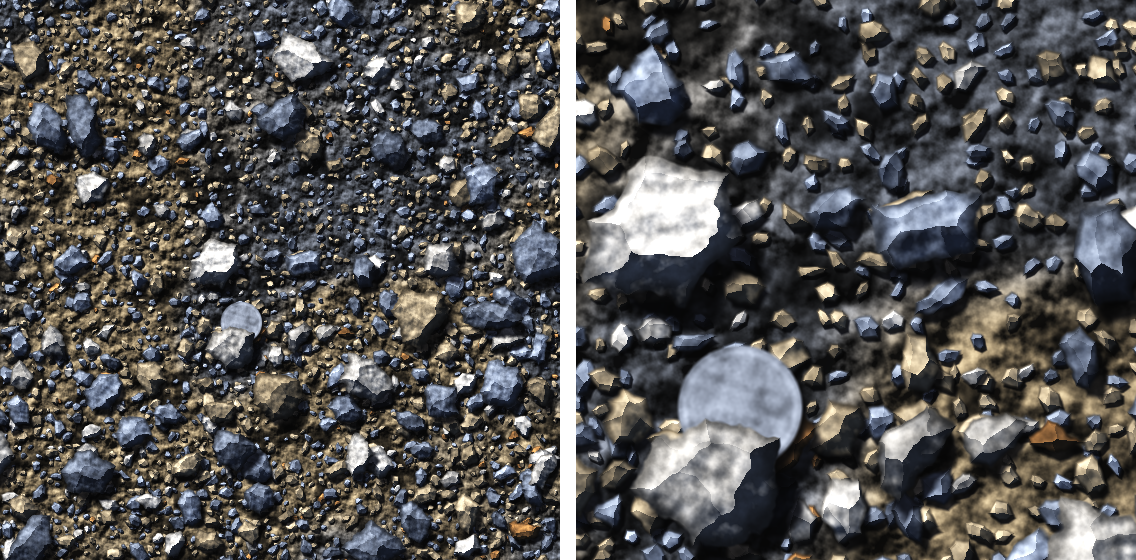
Left: the whole. Right: its middle third, enlarged.
Reproduce this texture procedurally as a WebGL 2 fragment shader.

```glsl
#version 300 es
precision highp float;
// Sunlit gravel on rough soil, with one plain metal disc lying on it.
// Layers of faceted stones, from grit to cobbles, are scattered on jittered grids;
// each stone is cut by random planes, lit from the upper left and throws a shadow.
uniform vec2 u_resolution;
out vec4 fragColor;

const float TAU = 6.2832;
const vec3 SUN = normalize(vec3(-0.45, 0.72, 0.58));
const vec3 SHADOW_TINT = vec3(0.16, 0.17, 0.21);
const vec3 SKY_LIGHT = vec3(0.15, 0.18, 0.24);
const vec3 SUN_LIGHT = vec3(1.12, 1.08, 1.01);
const float EDGE = 0.0014;

float hash(vec2 p) {
  return fract(sin(dot(p, vec2(127.1, 311.7))) * 43758.55);
}

float noise(vec2 p) {
  vec2 i = floor(p), f = fract(p);
  f = f * f * (3.0 - 2.0 * f);
  return mix(mix(hash(i), hash(i + vec2(1, 0)), f.x),
             mix(hash(i + vec2(0, 1)), hash(i + 1.0), f.x), f.y);
}

float fbm(vec2 p) {
  float sum = 0.0, gain = 0.5;
  for (int i = 0; i < 4; i++) {
    sum += gain * noise(p);
    p = mat2(1.6, 1.2, -1.2, 1.6) * p + 7.3;
    gain *= 0.5;
  }
  return sum / 0.94;
}

// Difference of height toward the sun: positive on sunlit slopes
float relief(vec2 uv, float scale) {
  vec2 toSun = normalize(SUN.xy) * 0.35;
  return fbm(uv * scale) - fbm(uv * scale + toSun);
}

// Stones are sparse around a bare patch and crowd toward the borders
float stoneCover(vec2 uv) {
  float away = length((uv - vec2(0.36, 0.68)) * vec2(1.0, 0.85));
  return smoothstep(0.05, 0.5, away + 0.35 * (noise(uv * 5.0) - 0.5));
}

// Convex stone: x = distance inside the outline, yz = slope of the facet
vec3 cutStone(vec2 p, vec2 seed) {
  vec2 slope = 0.8 * (vec2(hash(seed + 0.3), hash(seed + 0.7)) - 0.5);
  float height = 0.42 + dot(slope, p), inside = 10.0;
  for (int k = 0; k < 7; k++) {
    vec2 key = seed + 3.1 * float(k + 1);
    float angle = (float(k) + 0.8 * hash(key)) * TAU / 7.0;
    vec2 dir = vec2(cos(angle), sin(angle));
    float depth = mix(0.7, 1.0, hash(key + 1.7)) - dot(p, dir);
    float steep = mix(0.5, 1.7, hash(key + 4.9));
    inside = min(inside, depth);
    if (depth * steep < height) {
      height = depth * steep;
      slope = -steep * dir;
    }
  }
  return vec3(inside, slope);
}

vec3 stoneColor(vec2 seed, float warmth) {
  float kind = hash(seed + 8.2);
  vec3 color = mix(vec3(0.58, 0.63, 0.72), vec3(0.90, 0.89, 0.87), step(0.42, kind));
  color = mix(color, vec3(0.76, 0.69, 0.57), step(0.92 - warmth, kind));
  color = mix(color, vec3(0.76, 0.55, 0.34), step(0.965, kind));
  return color * mix(0.75, 1.1, hash(seed + 5.6));
}

// One layer of stones; grain and bump roughen their faces
vec3 scatterStones(vec3 ground, vec2 uv, float cells, float share, float crowding,
                   float grain, float bump) {
  vec2 home = floor(uv * cells);
  for (int n = 0; n < 9; n++) {
    vec2 cell = home + vec2(n % 3 - 1, 1 - n / 3);
    vec2 seed = cell + cells * 1.37;
    vec2 center = cell + 0.5 + 0.6 * (vec2(hash(seed), hash(seed + 2.4)) - 0.5);
    float chance = share * mix(1.0, stoneCover(center / cells), crowding);
    if (hash(seed + 6.1) > chance) continue;

    float radius = mix(0.32, 0.5, hash(seed + 1.1));
    float angle = TAU * hash(seed + 9.5);
    vec2 axis = vec2(cos(angle), sin(angle));
    mat2 frame = mat2(axis, vec2(-axis.y, axis.x));
    vec2 squash = vec2(1.0, mix(1.0, 1.9, hash(seed + 3.3))) / radius;
    vec2 offset = uv * cells - center;
    vec2 shadowShift = normalize(SUN.xy) * radius * 0.38;

    float shade = cutStone((offset + shadowShift) * frame * squash, seed).x;
    ground *= mix(vec3(1.0), SHADOW_TINT, smoothstep(-0.12, 0.15, shade));

    vec3 stone = cutStone(offset * frame * squash, seed);
    vec3 normal = normalize(vec3(-(frame * stone.yz), 1.0));
    float sun = max(dot(normal, SUN) + bump, 0.0);
    float rim = mix(0.5, 1.0, smoothstep(0.0, 0.22, stone.x));
    vec3 lit = stoneColor(seed, 0.5 - 0.35 * crowding) * (SKY_LIGHT + SUN_LIGHT * sun);
    float soft = EDGE * cells / radius;
    ground = mix(ground, lit * grain * rim, smoothstep(-soft, soft, stone.x));
  }
  return ground;
}

// Bare soil: warm and cool patches with dark pits
vec3 soil(vec2 uv) {
  vec3 earth = mix(vec3(0.66, 0.59, 0.47), vec3(0.42, 0.44, 0.48),
                   smoothstep(0.4, 0.75, noise(uv * 5.0 + 3.0)));
  float light = clamp(0.6 + 2.6 * relief(uv, 45.0) + 1.2 * relief(uv, 110.0), 0.08, 1.4);
  return earth * light * mix(0.3, 1.0, smoothstep(0.28, 0.52, fbm(uv * 28.0)));
}

// Plain worn disc with a raised rim and a short shadow
vec3 addDisc(vec3 ground, vec2 uv, vec2 center, float radius) {
  float shade = length(uv - center + normalize(SUN.xy) * 0.006) - radius;
  ground *= mix(SHADOW_TINT, vec3(1.0), smoothstep(-0.003, 0.003, shade));
  float d = length(uv - center) - radius;
  float ring = 1.0 - smoothstep(0.0, 0.003, abs(d + 0.004));
  float wear = 0.8 + 0.9 * relief(uv, 60.0) + 0.12 * ring;
  return mix(vec3(0.68, 0.72, 0.80) * wear, ground, smoothstep(-EDGE, EDGE, d));
}

void main() {
  vec2 uv = gl_FragCoord.xy / u_resolution.y;
  float grain = 0.62 + 0.76 * fbm(uv * 130.0);
  float bump = 1.1 * relief(uv, 70.0);
  vec2 wobble = vec2(fbm(uv * 40.0), fbm(uv * 40.0 + 19.0)) - 0.5;

  // Grit first, cobbles last
  vec3 color = soil(uv);
  for (int layer = 0; layer < 5; layer++) {
    float size = float(layer);
    if (layer == 4) color = addDisc(color, uv, vec2(0.431, 0.424), 0.037);
    color = scatterStones(color, uv + (0.006 + 0.0035 * size) * wobble,
                          62.0 * pow(0.61, size), 0.58 - 0.035 * size,
                          0.1 + 0.225 * size, grain, bump);
  }

  color = clamp(color + 0.035, 0.0, 1.0);
  color = mix(color, smoothstep(0.0, 1.0, color), 0.4);
  fragColor = vec4(color, 1.0);
}
```
